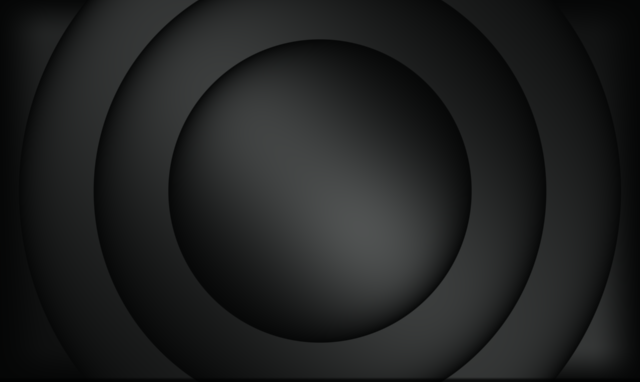
Give the GLSL for this background, as a WebGL 2 fragment shader.

```glsl
#version 300 es
precision highp float;

uniform vec2 u_resolution;
out vec4 fragColor;

// Diagonal sheen running from upper left to lower right
float sheen(vec2 p, float radius, float falloff) {
    float across = dot(p, vec2(0.7071)) / radius;
    return exp(-falloff * across * across);
}

// Recessed disc: sheen darkened by a soft shadow inside its rim
float recessedDisc(vec2 p, float radius, float peak, float falloff) {
    float depth = max(radius - length(p), 0.0);
    float rimLight = 1.0 - exp(-depth / 0.05);
    return mix(0.025, peak, rimLight * sheen(p, radius, falloff));
}

// Back panel, fading to black along the frame
float backPanel(vec2 p, vec2 halfSize) {
    vec2 inset = max(halfSize - abs(p), 0.0);
    vec2 fade = smoothstep(vec2(-0.02), vec2(0.13, 0.1), inset);
    float peak = mix(0.15, 0.23, smoothstep(-0.6, 0.6, p.x - p.y));
    return mix(0.02, peak, fade.x * fade.y * sheen(p, 0.9, 1.8));
}

void main() {
    vec2 p = (gl_FragCoord.xy - 0.5 * u_resolution) / u_resolution.y;
    vec2 halfSize = 0.5 * u_resolution / u_resolution.y;
    float pixel = 1.0 / u_resolution.y;
    float dist = length(p);

    // Nested discs, from the widest to the innermost
    float tone = backPanel(p, halfSize);
    for (int i = 0; i < 3; i++) {
        float level = float(i);
        float radius = 0.788 - 0.1955 * level;
        float peak = 0.215 + 0.025 * level;
        float disc = recessedDisc(p, radius, peak, 1.5 + 0.4 * level);
        tone = mix(tone, disc, smoothstep(pixel, -pixel, dist - radius));
    }

    // Soft glow low and right of the centre
    vec2 glowOffset = p - vec2(0.12, -0.1);
    float inside = smoothstep(0.397, 0.3, dist);
    tone += 0.055 * inside * exp(-dot(glowOffset, glowOffset) / 0.03);

    // Thin dark strip along the bottom
    tone *= mix(0.25, 1.0, smoothstep(0.004, 0.014, p.y + 0.5));

    vec3 color = tone * vec3(0.985, 1.005, 1.0) + vec3(0.0, 0.003, 0.003);
    fragColor = vec4(color, 1.0);
}
```
